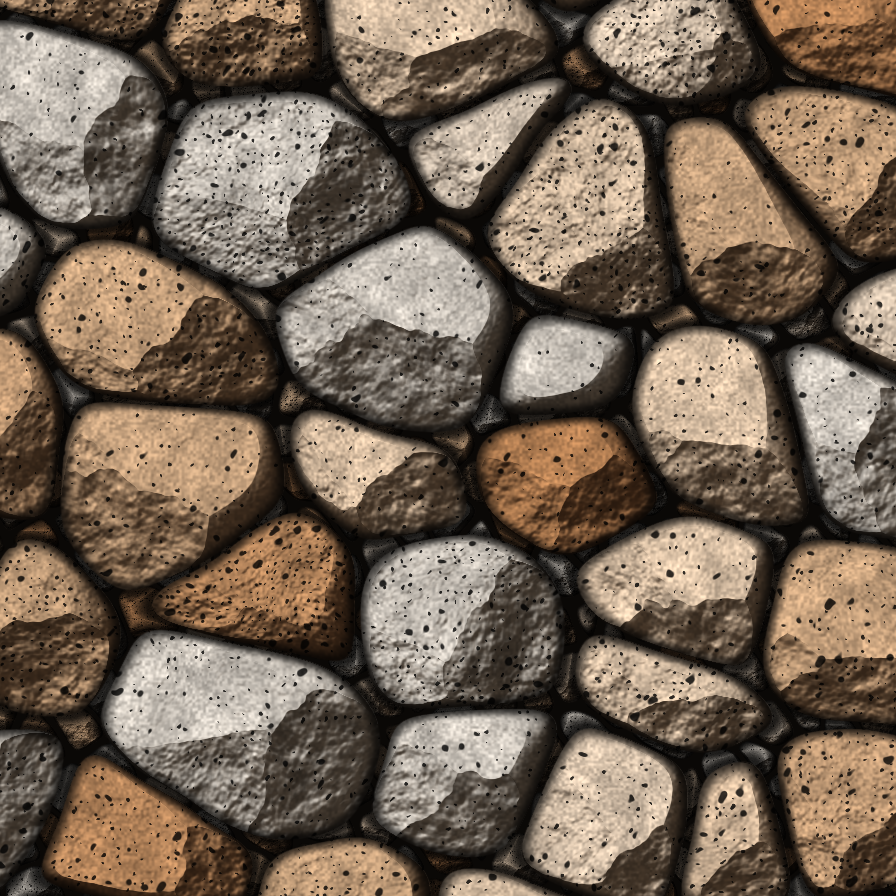
A Shadertoy shader for this texture:

```glsl
const vec3 LIGHT = vec3(-0.42, 0.60, 0.68);
const vec3 GAP_COLOR = vec3(0.04, 0.03, 0.022);
const vec3 GREY = vec3(0.79, 0.77, 0.74);
const vec3 CREAM = vec3(0.85, 0.76, 0.66);
const vec3 TAN = vec3(0.78, 0.64, 0.50);
const vec3 RUST = vec3(0.70, 0.50, 0.33);

vec3 hash3(vec2 p) {
    vec3 q = fract(vec3(p.xyx) * vec3(0.1031, 0.1030, 0.0973));
    q += dot(q, q.yxz + 33.33);
    return fract((q.xxy + q.yzz) * q.zyx);
}

float noise(vec2 p) {
    vec2 i = floor(p), f = fract(p);
    f = f * f * (3.0 - 2.0 * f);
    return mix(mix(hash3(i).x, hash3(i + vec2(1, 0)).x, f.x),
               mix(hash3(i + vec2(0, 1)).x, hash3(i + vec2(1, 1)).x, f.x), f.y);
}

float fbm(vec2 p) {
    float sum = 0.0, amp = 0.5;
    for (int i = 0; i < 4; i++) {
        sum += amp * noise(p);
        p = mat2(1.6, 1.2, -1.2, 1.6) * p + 7.3;
        amp *= 0.5;
    }
    return sum;
}

vec2 heading(float angle) { return vec2(cos(angle), sin(angle)); }

// Stone site: position in xy, size weight in z
vec3 site(vec2 cell) {
    vec3 h = hash3(cell + 91.0);
    return vec3(cell + 0.5 + 0.74 * (h.xy - 0.5), 0.3 * h.z);
}

// Rounded weighted Voronoi: inset distance in x, its gradient in yz
vec3 roundedCell(vec2 q, out vec2 id, out vec2 center) {
    float best = 1e5;
    vec3 own = vec3(0.0);
    for (int y = -2; y <= 2; y++)
    for (int x = -2; x <= 2; x++) {
        vec2 cell = floor(q) + vec2(x, y);
        vec3 s = site(cell);
        float power = dot(s.xy - q, s.xy - q) - s.z;
        if (power < best) { best = power; own = s; id = cell; }
    }
    center = own.xy;
    const float SHARPNESS = 13.0;
    float sum = 1e-9;
    vec2 slope = vec2(0.0);
    for (int y = -2; y <= 2; y++)
    for (int x = -2; x <= 2; x++) {
        if (x == 0 && y == 0) continue;
        vec3 s = site(id + vec2(x, y));
        vec2 toOther = s.xy - own.xy;
        float span = max(length(toOther), 0.05);
        float power = dot(s.xy - q, s.xy - q) - s.z;
        float w = exp(-SHARPNESS * (power - best) / (2.0 * span));
        sum += w;
        slope -= w * toOther / span;
    }
    return vec3(-log(sum) / SHARPNESS, slope / sum);
}

// Dome chipped by three ragged planes; lengths relative to stone size
float stoneHeight(vec2 local, float inset, vec3 rnd, float rugged) {
    float t = clamp(inset / 0.3, 0.0, 1.0);
    float dome = 0.31 * sqrt(t * (2.0 - t) + 1e-4);
    vec2 seed = rnd.xy * 60.0;
    float chip = fbm(local * 6.0 + seed) - 0.47;
    float crack = fbm(local * 4.0 + seed + 31.0) - 0.47;
    float angle = 2.1 + 1.4 * (rnd.x - 0.5);
    float lit = 0.24 - 0.20 * dot(local, heading(angle)) + rugged * chip;
    float dark = 0.255 + 0.16 * rnd.y
        - 0.60 * dot(local, heading(angle + 3.1 + 1.8 * (rnd.z - 0.5))) + 0.13 * crack;
    float side = 0.31 - 0.42 * dot(local, heading(angle + 1.7)) + 0.08 * chip;
    float grain = noise(local * 45.0 + seed);
    return min(dome + 0.4 * rugged * chip, min(lit, min(dark, side)))
        + (0.003 + 0.05 * rugged) * grain;
}

// Scattered round holes, 1 inside a hole
float pores(vec2 p, float density) {
    p += 0.35 * noise(p * 2.0);
    vec3 h = hash3(floor(p));
    float radius = mix(0.09, 0.25, h.z * h.z);
    vec2 offset = fract(p) - 0.3 - 0.4 * h.xy;
    float present = step(hash3(floor(p) + 17.0).x, density);
    return present * smoothstep(radius + 0.06, radius - 0.06, length(offset));
}

vec3 stoneColor(vec3 rnd) {
    vec3 c = mix(GREY, CREAM, smoothstep(0.32, 0.48, rnd.x));
    c = mix(c, TAN, smoothstep(0.56, 0.70, rnd.x));
    return mix(c, RUST, smoothstep(0.84, 0.95, rnd.x));
}

// One bed of stones: colour in rgb, inset distance in canvas units in a
vec4 stoneBed(vec2 p, float size, float turn, float shrink) {
    vec2 axis = heading(turn);
    mat2 toCell = mat2(0.9 * axis.x, 1.12 * axis.y, -0.9 * axis.y, 1.12 * axis.x) / size;
    vec2 warped = p + 0.08 * size * (vec2(noise(p * 2.2 / size), noise(p * 2.2 / size + 50.0)) - 0.5);
    vec2 id, center;
    vec3 cell = roundedCell(toCell * warped, id, center);
    vec3 rnd = hash3(id + 5.0), tint = hash3(id + 203.0);
    float inset = cell.x - shrink * (0.4 + rnd.z);
    vec2 slope = (cell.yz * toCell) * size;
    vec2 local = (warped - inverse(toCell) * center) / size;
    float rugged = mix(0.02, 0.10, tint.y * tint.y);

    // Surface normal from height differences
    float e = 0.006;
    float h = stoneHeight(local, inset, rnd, rugged);
    float hx = stoneHeight(local + vec2(e, 0), inset + e * slope.x, rnd, rugged);
    float hy = stoneHeight(local + vec2(0, e), inset + e * slope.y, rnd, rugged);
    vec3 normal = normalize(vec3(h - hx, h - hy, e));
    float light = smoothstep(0.04, 0.90, dot(normal, normalize(LIGHT)));

    // Mottled mineral colour, pores and darkened rim
    vec3 color = stoneColor(tint) * (0.80 + 0.42 * fbm(local * 7.0 + rnd.yz * 40.0));
    color *= 0.86 + 0.28 * noise(local * 60.0);
    float holes = max(pores(local * 10.0 + rnd.xy * 30.0, 0.10 + 0.35 * tint.y),
                      pores(local * 21.0 + rnd.yz * 30.0, 0.12 + 0.45 * tint.y));
    color *= mix(vec3(0.27, 0.235, 0.20), vec3(1.03, 1.02, 1.01), light);
    color *= 1.0 - 0.8 * holes;
    color *= mix(0.3, 1.0, smoothstep(0.0, 0.07, inset));
    return vec4(color, inset * size);
}

void mainImage(out vec4 fragColor, in vec2 fragCoord) {
    vec2 p = fragCoord / iResolution.y;
    float edge = 1.0 / iResolution.y;
    vec4 pebbles = stoneBed(p + 3.7, 0.054, 0.9, 0.06);
    vec4 stones = stoneBed(p + 1.3, 0.19, 0.35, 0.016);

    // Pebbles sink into the shadow between the large stones
    float depthShade = mix(0.15, 0.85, smoothstep(0.002, 0.018, -stones.a));
    vec3 color = mix(GAP_COLOR, pebbles.rgb * depthShade, smoothstep(-edge, edge, pebbles.a));
    color = mix(color, stones.rgb, smoothstep(-edge, edge, stones.a));
    fragColor = vec4(color, 1.0);
}
```
